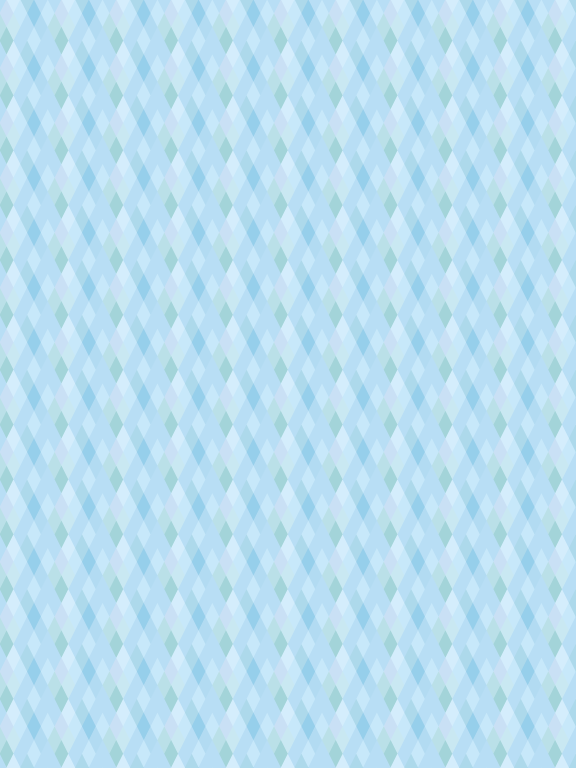
Reproduce this pattern procedurally as a Shadertoy shader.

```glsl
const float TILES_DOWN = 14.0;
const vec2 TILE_ORIGIN = vec2(0.12, 0.74);
const int SAMPLES = 4;

// Pale blues with a few sage, mint and lavender accents
const vec3 PALETTE[10] = vec3[10](
    vec3(0.64, 0.83, 0.85),  // sage
    vec3(0.83, 0.93, 0.99),  // frost
    vec3(0.79, 0.88, 0.96),  // lavender
    vec3(0.59, 0.81, 0.92),  // azure
    vec3(0.72, 0.87, 0.96),  // sky
    vec3(0.78, 0.91, 0.98),  // pale sky
    vec3(0.79, 0.91, 0.95),  // mint
    vec3(0.68, 0.85, 0.92),  // steel
    vec3(0.73, 0.88, 0.91),  // seafoam
    vec3(0.70, 0.86, 0.95)   // deep sky
);

// Palette entry of each diamond in a tile, four rows of four
const int WEAVE[16] = int[16](
    0, 4, 5, 4,
    1, 7, 4, 4,
    2, 5, 3, 5,
    6, 4, 9, 8
);

// Indices of the rising and falling bands that cross at p
ivec2 bandIndices(vec2 p) {
    return ivec2(floor(vec2(4.0 * p.x + 2.0 * p.y, 4.0 * p.x - 2.0 * p.y) + 0.5));
}

// Colour of the diamond where two bands cross
vec3 diamondColor(ivec2 bands) {
    int row = bands.x - bands.y;
    int column = bands.y + (row >> 1);
    return PALETTE[WEAVE[(row & 3) * 4 + (column & 3)]];
}

// Canvas position to tile units, with y running downwards
vec2 toTiles(vec2 coord, float height) {
    vec2 p = coord / height * TILES_DOWN;
    return vec2(p.x, TILES_DOWN - p.y) - TILE_ORIGIN;
}

void mainImage(out vec4 fragColor, in vec2 fragCoord) {
    // Average a grid of samples to smooth the diamond edges
    vec3 color = vec3(0.0);
    for (int i = 0; i < SAMPLES * SAMPLES; i++) {
        vec2 offset = (vec2(i % SAMPLES, i / SAMPLES) + 0.5) / float(SAMPLES) - 0.5;
        vec2 p = toTiles(fragCoord + offset, iResolution.y);
        color += diamondColor(bandIndices(p));
    }
    fragColor = vec4(color / float(SAMPLES * SAMPLES), 1.0);
}
```
